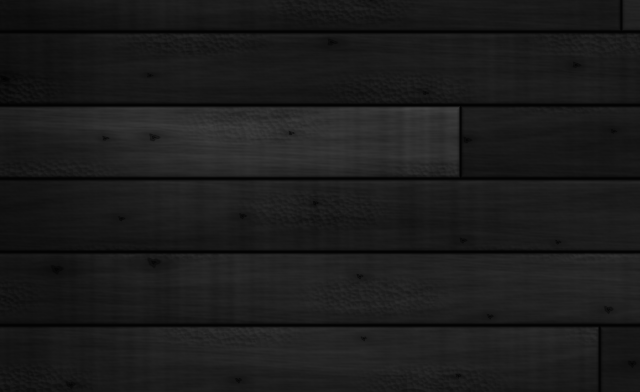
A Shadertoy shader for this texture:

```glsl
// Dark stained timber cladding: wide horizontal boards with black seams and a
// few butt joints. Layered sines make the grain and saw marks, cellular noise
// the flecks and pits, and a loop scatters knots that bend the grain.

const float BOARD_HEIGHT = 0.1872; // in canvas heights

float hash(vec2 p) {
    p = fract(p * vec2(0.1031, 0.1137));
    p += dot(p, p.yx + 33.33);
    return fract((p.x + p.y) * p.x * 91.7);
}

// Distance to the nearest scattered point
float cellular(vec2 p) {
    vec2 cell = floor(p);
    float nearest = 2.0;
    for (int j = -1; j <= 1; j++)
        for (int i = -1; i <= 1; i++) {
            vec2 c = cell + vec2(i, j);
            vec2 point = c + vec2(hash(c + 7.0), hash(c + 71.0));
            nearest = min(nearest, length(p - point));
        }
    return nearest;
}

// Wavy lines running along the board
float grain(vec2 q, float seed) {
    float sum = 0.0, amp = 0.42, freq = 7.0;
    for (int i = 0; i < 5; i++) {
        float bend = sin(q.x * (1.7 + 0.13 * freq) + seed * freq);
        sum += amp * sin(q.y * freq + 1.4 * bend + seed * 3.7);
        q.y += 0.035 * sin(q.x * 4.3 + q.y * 5.0 + seed);
        freq *= 1.83;
        amp *= 0.8;
    }
    return sum;
}

// Uneven bands across the board, left by the saw
float sawMarks(float x, float seed) {
    return sin(x * 37.0 + seed + 2.0 * sin(x * 11.0))
         + 0.8 * sin(x * 91.0 + 3.0 * sin(x * 17.0 + seed))
         + 0.6 * sin(x * 203.0 + 2.0 * sin(x * 29.0));
}

void mainImage(out vec4 fragColor, in vec2 fragCoord) {
    // Per row from the bottom: joint position, tone to its left, tone to its right
    const vec3 boards[6] = vec3[6](
        vec3(1.530, 0.118, 0.080), vec3(9.0, 0.122, 0.1),
        vec3(9.0, 0.104, 0.1), vec3(1.175, 0.172, 0.092),
        vec3(9.0, 0.098, 0.1), vec3(1.585, 0.100, 0.125));

    vec2 p = fragCoord / iResolution.y;
    float pixel = 1.0 / iResolution.y;
    float rowCoord = p.y / BOARD_HEIGHT + 0.091;
    int row = clamp(int(rowCoord), 0, 5);
    vec3 board = boards[row];
    bool isRight = p.x > board.x;
    float seed = float(row) * 2.39 + (isRight ? 5.3 : 0.7);
    vec2 q = vec2(p.x, fract(rowCoord));

    // Knots: dark irregular cores with a soft halo
    float knot = 0.0, halo = 0.0, warp = 0.0;
    for (int i = 0; i < 5; i++) {
        vec2 id = vec2(float(row) * 13.0 + 3.0, float(i) * 19.0 + 5.0);
        vec2 center = vec2((float(i) + hash(id)) * 0.33, 0.12 + 0.76 * hash(id + 41.0));
        float size = 0.005 + 0.013 * pow(hash(id + 87.0), 2.5);
        vec2 d = (q - center) * vec2(1.0, BOARD_HEIGHT);
        float angle = atan(d.y, d.x);
        float dist = length(d * vec2(0.8, 1.15))
                   * (1.0 + 0.22 * sin(angle * 3.0 + id.x) + 0.12 * sin(angle * 5.0 + id.y));
        float core = 1.0 - smoothstep(size * 0.45, size + pixel, dist);
        knot = max(knot, core * (0.75 + 0.25 * sin(dist / size * 9.0)));
        vec2 spread = d / (size * vec2(5.0, 2.2));
        float influence = exp(-dot(spread, spread));
        halo = max(halo, influence);
        warp -= d.y / BOARD_HEIGHT * influence * 0.65;
    }

    // Wood tone: grain, flecks, saw marks and slow stains
    vec2 along = q + vec2(0.0, warp);
    float flecks = cellular(vec2(along.x * 13.0, along.y * 24.0) + seed * 17.0);
    float sawn = 0.3 + 0.7 * (0.5 + 0.5 * sin(p.x * 4.0 + seed * 2.0));
    float stain = sin(p.x * 5.1 + seed) * sin(q.y * 2.7 + p.x * 2.0 + seed * 2.0);
    float tone = isRight ? board.z : board.y;
    tone *= 1.0 + 0.13 * grain(along, seed) + 0.16 * (flecks - 0.5)
          + 0.045 * sawn * sawMarks(p.x, seed) + 0.10 * stain;
    tone *= 0.84 + 0.28 * q.y;
    tone *= mix(0.62, 1.08, smoothstep(-0.05, 0.5, p.x + 0.05 * sin(p.y * 19.0)));

    // Small raised pits, lit from above, in worn patches
    vec2 pitCoord = vec2(p.x * 75.0, p.y * 85.0);
    float relief = cellular(pitCoord) - cellular(pitCoord + vec2(0.15, 0.3));
    float worn = smoothstep(0.2, 0.9, sin(p.x * 6.0 + seed * 1.7) * sin(q.y * 4.2 + seed));
    tone += 0.05 * relief * (0.15 + worn);

    tone *= (1.0 - 0.24 * halo) * (1.0 - 0.72 * knot);

    // Seams and joints with shaded edges and a faint lit top edge
    float seamDist = min(q.y, 1.0 - q.y) * BOARD_HEIGHT;
    float gap = min(seamDist, abs(p.x - board.x) + 0.0008);
    tone *= 1.0 + 0.16 * exp(-pow(((1.0 - q.y) * BOARD_HEIGHT - 0.009) / 0.003, 2.0));
    tone *= 0.72 + 0.28 * smoothstep(0.002, 0.013, gap);
    tone = mix(0.012, tone, smoothstep(0.0032 - pixel, 0.0042 + pixel, gap));

    fragColor = vec4(vec3(clamp(tone, 0.0, 1.0)), 1.0);
}
```
